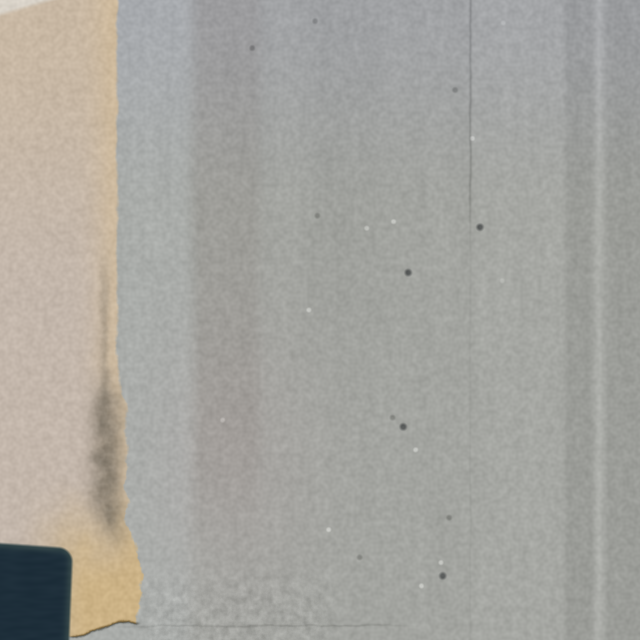
A three.js fragment shader for this texture:

```glsl
varying vec2 vUv;

float hash(vec2 p) {
  p = fract(p * vec2(0.1031, 0.1137));
  p += dot(p, p.yx + 33.33);
  return fract((p.x + p.y) * p.x * 7.31);
}

vec2 gradient(vec2 cell) {
  float angle = 6.2832 * hash(cell);
  return vec2(cos(angle), sin(angle));
}

float gradientNoise(vec2 p) {
  vec2 i = floor(p), f = fract(p);
  vec2 u = f * f * f * (f * (f * 6.0 - 15.0) + 10.0);
  vec2 e = vec2(0.0, 1.0);
  float low = mix(dot(gradient(i), f), dot(gradient(i + e.yx), f - e.yx), u.x);
  float high = mix(dot(gradient(i + e), f - e), dot(gradient(i + 1.0), f - 1.0), u.x);
  return mix(low, high, u.y);
}

float fbm(vec2 p) {
  float sum = 0.0, amp = 0.6;
  for (int i = 0; i < 4; i++) {
    sum += amp * gradientNoise(p);
    p = p * 2.03 + 17.3;
    amp *= 0.55;
  }
  return sum;
}

float below(float v, float edge, float soft) {
  return 1.0 - smoothstep(edge - soft, edge + soft, v);
}

float band(float v, float start, float end, float soft) {
  return below(v, end, soft) * (1.0 - below(v, start, soft));
}

float line(float v, float center, float width) {
  float d = (v - center) / width;
  return exp(-d * d);
}

float roundBox(vec2 p, vec2 halfSize, float radius) {
  vec2 q = abs(p) - halfSize + radius;
  return length(max(q, 0.0)) + min(max(q.x, q.y), 0.0) - radius;
}

// Sparse soft dots, one possible dot per grid cell
float specks(vec2 p, float cells, float density, float radius) {
  vec2 id = floor(p * cells);
  vec2 spot = 0.25 + 0.5 * vec2(hash(id + 11.0), hash(id + 47.0));
  float d = length(fract(p * cells) - spot) / cells;
  return step(hash(id + 83.0), density) * below(d, radius, radius * 0.6);
}

// Four pits strung along a cubic arc
float pits(vec2 p) {
  float mask = 0.0;
  for (int k = 0; k < 4; k++) {
    float i = float(k), i2 = i * (i - 1.0), i3 = i2 * (i - 2.0);
    vec2 c = vec2(0.75 - 0.112 * i + 0.052 * i2 - 0.0057 * i3,
                  0.645 - 0.071 * i - 0.085 * i2 + 0.0297 * i3);
    mask = max(mask, below(length(p - c), 0.005, 0.003));
  }
  return mask;
}

vec3 concrete(vec2 p) {
  vec3 col = mix(vec3(0.637, 0.643, 0.625), vec3(0.632, 0.639, 0.648), smoothstep(0.65, 1.0, p.y));
  float x = p.x + 0.006 * fbm(vec2(p.x * 12.0, p.y * 5.0));

  // Vertical streaks
  col += vec3(0.025, 0.03, 0.036) * below(x, 0.297, 0.018);
  col -= vec3(0.023, 0.03, 0.031) * band(x, 0.305, 0.405, 0.014) * smoothstep(0.1, 0.35, p.y);
  col -= 0.014 * band(x, 0.48, 0.59, 0.03) * smoothstep(0.3, 0.6, p.y);
  col += vec3(0.018, 0.002, 0.006) * line(x, 0.36, 0.13) * line(p.y, 0.28, 0.22);
  col += 0.012 * band(p.x, 0.74, 0.88, 0.015);
  col -= 0.035 * band(p.x, 0.883, 0.926, 0.006);
  col -= 0.032 * band(p.x, 0.948, 1.1, 0.006);
  col += 0.045 * line(p.x, 0.936, 0.006);
  col += 0.02 * fbm(vec2(p.x * 40.0, p.y * 2.0));

  // Broken seam
  float seam = line(p.x, 0.735 + 0.003 * fbm(p * 14.0), 0.0022);
  col -= seam * mix(0.02, 0.085, smoothstep(0.6, 0.72, p.y));

  // Crumbs and a hairline near the foot
  float foot = below(p.y, 0.1, 0.05) * band(p.x, 0.22, 0.52, 0.04);
  col += 0.12 * foot * fbm(p * 55.0);
  col -= 0.06 * line(p.y, 0.022 + 0.006 * fbm(p * 20.0), 0.002) * band(p.x, 0.2, 0.62, 0.05);

  float field = band(p.x, 0.33, 0.78, 0.05);
  col -= 0.12 * field * specks(p, 19.0, 0.04, 0.004);
  col += 0.14 * field * specks(p + 0.37, 23.0, 0.025, 0.0035);
  return mix(col, vec3(0.3, 0.31, 0.31), 0.85 * pits(p));
}

vec3 plaster(vec2 p, float edge) {
  vec3 col = mix(vec3(0.765, 0.715, 0.67), vec3(0.785, 0.72, 0.64), smoothstep(0.5, 1.0, p.y));
  float warm = line(p.x, edge, 0.035) * 0.6;
  float ochre = below(p.y + 0.04 * fbm(p * 15.0), 0.17, 0.1) * smoothstep(0.02, 0.14, p.x);
  col = mix(col, vec3(0.82, 0.73, 0.59), warm);
  col = mix(col, vec3(0.8, 0.7, 0.525), ochre);
  float corner = 1.0 - below(p.y - 0.29 * p.x, 0.977, 0.005);
  return mix(col, vec3(0.85, 0.825, 0.785), corner);
}

void main() {
  vec2 p = vUv;
  float rough = fbm(p * 35.0);
  float edge = 0.183 + 0.014 * below(p.y, 0.395, 0.035) + 0.022 * below(p.y, 0.16, 0.035);
  edge += rough * mix(0.015, 0.005, smoothstep(0.15, 0.6, p.y));

  // Plaster strip, ending at a ragged crack
  float crackY = 0.006 + 0.022 * smoothstep(0.11, 0.2, p.x) + 0.006 * rough;
  float wall = below(p.x, edge, 0.003) * (1.0 - below(p.y, crackY, 0.002));
  vec3 col = mix(concrete(p), plaster(p, edge), wall);
  col -= 0.3 * line(p.y, crackY, 0.0025) * band(p.x, 0.11, 0.216, 0.006);

  // Damp stain beside the edge
  float stainX = 0.167 + 0.016 * below(p.y, 0.18, 0.025) + 0.014 * fbm(p * 18.0);
  float stain = line(p.x, stainX, 0.021) * band(p.y, 0.17, 0.39, 0.045);
  stain *= 0.72 + 0.6 * fbm(p * 26.0);
  stain += 0.3 * line(p.x, 0.163 + 0.008 * rough, 0.007) * band(p.y, 0.36, 0.58, 0.06);
  col = mix(col, vec3(0.45, 0.42, 0.37), clamp(stain, 0.0, 0.85) * wall);

  // Surface grain
  col += 0.035 * gradientNoise(p * 150.0) + 0.035 * gradientNoise(p * 75.0) + 0.018 * fbm(p * 18.0);

  // Dark rounded block
  vec2 local = p - vec2(0.005 + 0.04 * (p.y - 0.1), 0.0);
  local.y += 0.07 * p.x;
  float block = roundBox(local, vec2(0.107, 0.151), 0.022);
  vec3 paint = mix(vec3(0.115, 0.18, 0.225), vec3(0.2, 0.27, 0.28), line(block, 0.0, 0.008));
  paint += 0.02 * gradientNoise(p * vec2(30.0, 130.0));
  col = mix(col, paint, below(block, 0.0, 0.003));

  gl_FragColor = vec4(col, 1.0);
}
```
